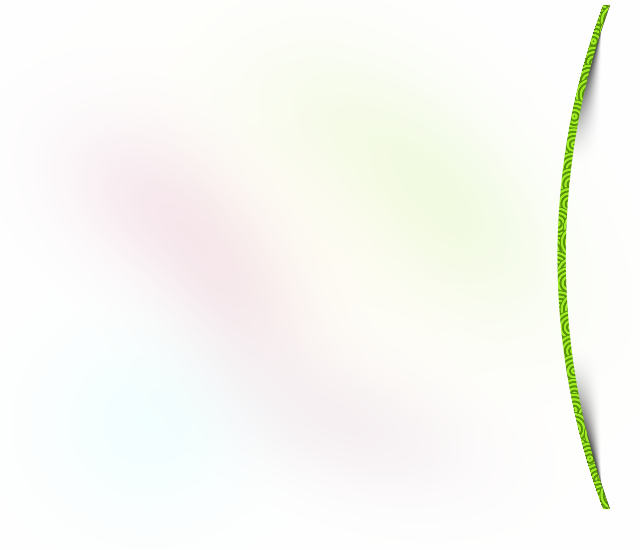
Reproduce this background procedurally as a Shadertoy shader.

```glsl
const vec3 PAPER = vec3(0.997);
const vec3 LIME = vec3(0.62, 0.92, 0.13);
const vec3 MOSS = vec3(0.34, 0.56, 0.04);

// Inks are the light each glow removes from the paper.
const vec3 PINK_INK = vec3(0.024, 0.066, 0.044);
const vec3 MAUVE_INK = vec3(0.030, 0.050, 0.034);
const vec3 GREEN_INK = vec3(0.046, 0.012, 0.090);
const vec3 CREAM_INK = vec3(0.000, 0.007, 0.036);
const vec3 CYAN_INK = vec3(0.042, 0.000, 0.000);

// Lengths are in canvas heights.
const float ARC_MID_Y = 0.5326;
const float ARC_HALF_HEIGHT = 0.4583;
const float ARC_LEFT_X = 1.0136;
const float ARC_RIGHT_X = 1.0288;
const float ARC_LEFT_RADIUS = 1.306;
const float ARC_RIGHT_RADIUS = 1.353;

const float SHADOW_RIGHT = 1.094;
const float SHADOW_START = 0.16;
const float SHADOW_FULL = 0.38;
const float SHADOW_DARKNESS = 0.85;

const float DISC_CELL = 0.038;
const float DISC_RADIUS = 0.031;
const float RING_PERIOD = 0.0078;
const float TAU = 6.28319;

vec2 hash22(vec2 p) {
    vec3 q = fract(p.xyx * vec3(0.1031, 0.1030, 0.0973));
    q += dot(q, q.yzx + 33.33);
    return fract((q.xx + q.yz) * q.zy);
}

// Soft elliptical glow, tilted by an angle.
float glow(vec2 p, vec2 centre, vec2 spread, float angle) {
    vec2 d = p - centre;
    float c = cos(angle), s = sin(angle);
    d = vec2(c * d.x + s * d.y, c * d.y - s * d.x) / spread;
    return exp(-0.5 * dot(d, d));
}

vec3 background(vec2 p) {
    vec3 ink = PINK_INK * glow(p, vec2(0.27, 0.64), vec2(0.130, 0.090), -0.6);
    ink += PINK_INK * glow(p, vec2(0.43, 0.46), vec2(0.135, 0.080), -0.95);
    ink += MAUVE_INK * glow(p, vec2(0.65, 0.22), vec2(0.150, 0.075), -0.3);
    ink += GREEN_INK * glow(p, vec2(0.82, 0.63), vec2(0.180, 0.100), -0.85);
    ink += 0.4 * GREEN_INK * glow(p, vec2(0.58, 0.80), vec2(0.130, 0.090), -0.5);
    ink += CREAM_INK * glow(p, vec2(0.60, 0.57), vec2(0.260, 0.180), -0.8);
    ink += CYAN_INK * glow(p, vec2(0.27, 0.23), vec2(0.130, 0.120), 0.0);
    return PAPER - ink;
}

// Horizontal position of an arc edge at height dy from its middle.
float arcEdge(float dy, float midX, float radius) {
    return midX + radius - sqrt(max(radius * radius - dy * dy, 0.0));
}

// Overlapping discs filled with concentric rings.
vec3 ringPattern(vec2 p, float pixel) {
    vec2 cell = floor(p / DISC_CELL);
    float tone = 0.5;
    for (int j = 1; j >= -1; j--) {
        for (int i = -1; i <= 1; i++) {
            vec2 id = cell + vec2(float(i), float(j));
            vec2 centre = (id + 0.2 + 0.6 * hash22(id)) * DISC_CELL;
            float d = length(p - centre);
            float rings = 0.5 + 0.5 * cos(TAU * (DISC_RADIUS - d) / RING_PERIOD);
            float cover = 1.0 - smoothstep(-pixel, pixel, d - DISC_RADIUS);
            tone = mix(tone, rings, cover);
        }
    }
    return mix(LIME, MOSS, smoothstep(0.25, 0.85, tone));
}

void mainImage(out vec4 fragColor, in vec2 fragCoord) {
    float pixel = 1.0 / iResolution.y;
    vec2 p = fragCoord * pixel;
    float dy = p.y - ARC_MID_Y;
    float left = arcEdge(dy, ARC_LEFT_X, ARC_LEFT_RADIUS);
    float right = arcEdge(dy, ARC_RIGHT_X, ARC_RIGHT_RADIUS);
    vec3 color = background(p);

    // Shadows behind both ends of the band
    float across = (p.x - right) / max(SHADOW_RIGHT - right, pixel);
    float shade = 1.0 - smoothstep(-0.3, 1.0, across);
    shade *= smoothstep(SHADOW_START, SHADOW_FULL, abs(dy));
    shade *= step(left, p.x) * step(abs(dy), ARC_HALF_HEIGHT);
    color *= 1.0 - SHADOW_DARKNESS * shade;

    // Curved patterned band
    float outside = max(max(left - p.x, p.x - right), abs(dy) - ARC_HALF_HEIGHT);
    float band = 1.0 - smoothstep(-0.7 * pixel, 0.7 * pixel, outside);
    color = mix(color, ringPattern(p, pixel), band);

    fragColor = vec4(color, 1.0);
}
```
